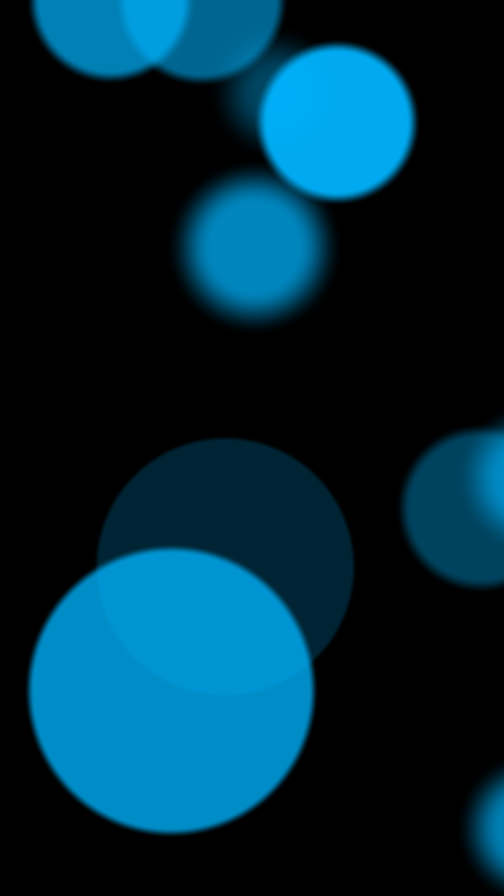
A Shadertoy shader for this background:

```glsl
// Out-of-focus blue light discs floating on black.
// Each disc is a circle distance with its own blur width, laid over the
// ones behind it as a translucent layer of a single blue.

// Coverage of a disc: solid inside, fading over radius +/- blur.
float disc(vec2 p, vec2 center, float radius, float blur) {
    float softness = max(blur, 0.75 / iResolution.x);
    return 1.0 - smoothstep(radius - softness, radius + softness, length(p - center));
}

// Lays a translucent layer over the light gathered so far.
float over(float light, float coverage, float opacity) {
    return mix(light, 1.0, coverage * opacity);
}

void mainImage(out vec4 fragColor, in vec2 fragCoord) {
    // Canvas width is one unit, with a 9:16 portrait frame.
    vec2 p = fragCoord / iResolution.xy * vec2(1.0, 16.0 / 9.0);
    const vec3 glowBlue = vec3(0.0, 0.705, 1.0);
    float light = 0.0;

    // Overlapping pair cut by the top edge
    light = over(light, disc(p, vec2(0.220, 1.778), 0.154, 0.014), 0.71);
    light = over(light, disc(p, vec2(0.400, 1.778), 0.159, 0.014), 0.57);

    // Bright disc with a faint blurred one behind, and a soft one below
    light = over(light, disc(p, vec2(0.548, 1.593), 0.087, 0.050), 0.38);
    light = over(light, disc(p, vec2(0.669, 1.535), 0.152, 0.014), 0.94);
    light = over(light, disc(p, vec2(0.505, 1.287), 0.131, 0.046), 0.74);

    // Large pair at the lower left
    light = over(light, disc(p, vec2(0.447, 0.653), 0.255, 0.006), 0.20);
    light = over(light, disc(p, vec2(0.340, 0.407), 0.282, 0.010), 0.78);

    // Discs running off the right edge
    light = over(light, disc(p, vec2(0.954, 0.769), 0.154, 0.016), 0.37);
    light = over(light, disc(p, vec2(1.058, 0.829), 0.108, 0.046), 0.64);
    light = over(light, disc(p, vec2(1.058, 0.134), 0.110, 0.046), 0.70);

    fragColor = vec4(glowBlue * light, 1.0);
}
```
